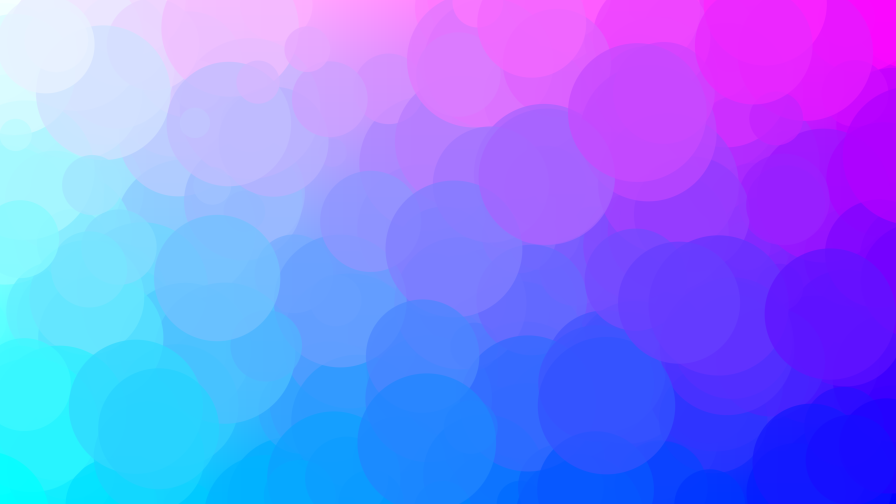
Reproduce this background procedurally as a WebGL 2 fragment shader.

```glsl
#version 300 es
precision highp float;

uniform vec2 u_resolution;
out vec4 fragColor;

const int DISC_COUNT = 260;
const float MIN_RADIUS = 0.02;
const float MAX_RADIUS = 0.14;
const float DISC_OPACITY = 0.75;

// Integer hash: three values in 0..1 for each index
vec3 hash3(uint index) {
    uvec3 v = uvec3(index, index + 17u, index * 3u + 5u);
    v = v * 1664525u + 1013904223u;
    v += v.yzx * v.zxy;
    v ^= v >> 16u;
    v += v.yzx * v.zxy;
    return vec3(v >> 8u) / float(1 << 24);
}

// White, magenta, cyan and blue in the four corners
vec3 cornerGradient(vec2 uv) {
    vec2 c = clamp(uv, 0.0, 1.0);
    return vec3(c.y, 1.0 - c.x, 1.0);
}

float discMask(vec2 p, vec2 center, float radius, float edge) {
    return 1.0 - smoothstep(-edge, edge, length(p - center) - radius);
}

// Layer translucent discs, each tinted by the gradient at its center
vec3 layerDiscs(vec3 color, vec2 p, float aspect, float edge) {
    for (int i = 0; i < DISC_COUNT; i++) {
        vec3 h = hash3(uint(i));
        vec2 place = mix(vec2(-0.03), vec2(1.03), h.xy);
        float radius = mix(MIN_RADIUS, MAX_RADIUS, sqrt(h.z));
        float mask = discMask(p, place * vec2(aspect, 1.0), radius, edge);
        color = mix(color, cornerGradient(place), mask * DISC_OPACITY);
    }
    return color;
}

void main() {
    vec2 uv = gl_FragCoord.xy / u_resolution;
    float aspect = u_resolution.x / u_resolution.y;
    vec2 p = uv * vec2(aspect, 1.0);
    float edge = 0.75 / u_resolution.y;
    vec3 color = layerDiscs(cornerGradient(uv), p, aspect, edge);
    fragColor = vec4(color, 1.0);
}
```
